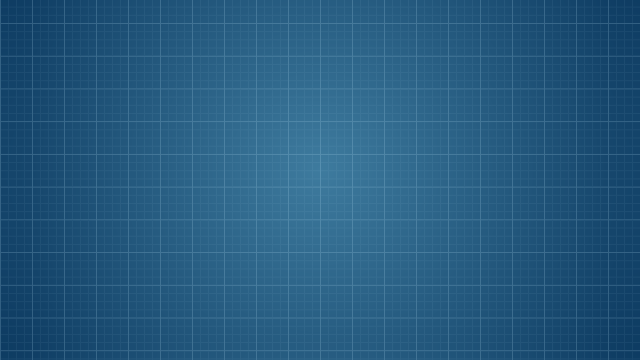
Give the GLSL for this pattern, as a WebGL 2 fragment shader.

```glsl
#version 300 es
precision highp float;

uniform vec2 u_resolution;
out vec4 fragColor;

const vec2 CELLS = vec2(20.0, 11.0);        // major cells across and down
const vec2 GRID_PHASE = vec2(0.013, 0.283); // grid offset, in cells
const float SUBDIVISIONS = 4.0;             // minor cells per major cell
const float LINE_WIDTH = 0.0013;            // fraction of canvas width
const vec2 GLOW_CENTER = vec2(0.5, 0.53);
const float GLOW_RADIUS = 0.55;             // fraction of canvas width

const vec3 GLOW_BLUE = vec3(0.243, 0.482, 0.620);
const vec3 DEEP_BLUE = vec3(0.052, 0.232, 0.383);
const vec3 LINE_BLUE = vec3(0.72, 0.88, 0.96);

// Wrapped distance per axis, flattened where it meets its own repeat
vec2 wrappedDistance(vec2 uv, vec2 center, float softness) {
    vec2 d = abs(fract(uv - center + 0.5) - 0.5);
    vec2 over = max(d - (0.5 - softness), 0.0);
    return d - over * over / (2.0 * softness);
}

// Exact pixel coverage of a line, also when thinner than a pixel
vec2 lineCoverage(vec2 dist, float width, float pixel) {
    vec2 hi = min(dist + 0.5 * pixel, vec2(0.5 * width));
    vec2 lo = max(dist - 0.5 * pixel, vec2(-0.5 * width));
    return clamp((hi - lo) / pixel, 0.0, 1.0);
}

// Square grid mask; crossings do not add up
float gridMask(vec2 cell, vec2 cellSize, float width, float pixel) {
    vec2 dist = (fract(cell + 0.5) - 0.5) * cellSize;
    vec2 cover = lineCoverage(dist, width, pixel);
    return max(cover.x, cover.y);
}

void main() {
    vec2 uv = gl_FragCoord.xy / u_resolution;
    vec2 canvas = vec2(1.0, u_resolution.y / u_resolution.x);
    float pixel = 1.0 / u_resolution.x;

    // Radial glow fading to the borders
    float radius = length(wrappedDistance(uv, GLOW_CENTER, 0.06) * canvas);
    vec3 color = mix(GLOW_BLUE, DEEP_BLUE, clamp(radius / GLOW_RADIUS, 0.0, 1.0));

    // Fine and coarse ruling
    vec2 cell = uv * CELLS - GRID_PHASE;
    vec2 cellSize = canvas / CELLS;
    float minor = gridMask(cell * SUBDIVISIONS, cellSize / SUBDIVISIONS, LINE_WIDTH, pixel);
    float major = gridMask(cell, cellSize, LINE_WIDTH, pixel);
    color = mix(color, LINE_BLUE, max(0.07 * minor, 0.24 * major));

    fragColor = vec4(color, 1.0);
}
```
